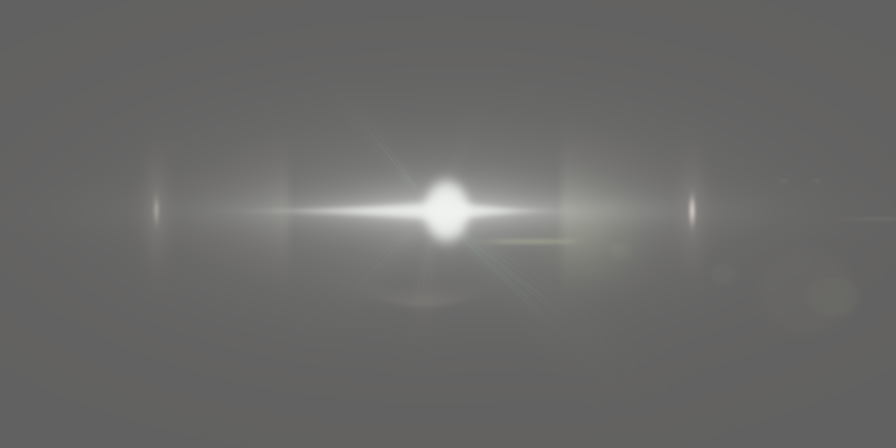
This background is drawn by a WebGL 2 fragment shader. Its source:

```glsl
#version 300 es
precision highp float;
// Grey backdrop with a white anamorphic lens flare, side glints and faint ghosts.
uniform vec2 u_resolution;
out vec4 outColor;

const vec3 BASE = vec3(0.382, 0.379, 0.377);
const vec3 PEAK = vec3(0.94, 0.95, 0.94);
const vec3 WHITE = vec3(1.0);
const vec3 WARM = vec3(1.0, 0.94, 0.78);
const vec3 OLIVE = vec3(0.85, 0.95, 0.45);
const vec3 GREEN = vec3(0.55, 1.0, 0.55);
const vec3 ROSE = vec3(1.0, 0.84, 0.82);

float hash(float n) {
  return fract(sin(n * 127.1) * 43758.55);
}

// One-dimensional gradient noise, about -0.5 to 0.5
float gradientNoise(float x) {
  float cell = floor(x), f = fract(x);
  float a = (hash(cell) * 2.0 - 1.0) * f;
  float b = (hash(cell + 1.0) * 2.0 - 1.0) * (f - 1.0);
  return mix(a, b, f * f * f * (f * (f * 6.0 - 15.0) + 10.0));
}

// Elliptical Gaussian glow
float glow(vec2 d, vec2 size) {
  vec2 q = d / size;
  return exp(-dot(q, q));
}

// Soft-edged elliptical disc
float ghost(vec2 d, vec2 radius, float blur) {
  return 1.0 - smoothstep(1.0 - blur, 1.0 + blur, length(d / radius));
}

// Horizontal streak with a bright spine and a soft skirt
float streak(vec2 d, float leftReach, float rightReach) {
  float t = abs(d.x) / (d.x < 0.0 ? leftReach : rightReach);
  float width = 0.006 + 0.012 * exp(-t * 1.2);
  float y = abs(d.y) / width;
  return exp(-t * t) * (0.8 * exp(-y * y) + 0.2 * exp(-y * 0.7));
}

// Light panel: one firmer edge at x = 0, fading toward positive x
float panel(vec2 d, float reach, float height) {
  float edge = smoothstep(-0.018, 0.018, d.x);
  return edge * exp(-max(d.x, 0.0) / reach) * glow(d, vec2(1.0, height));
}

// Fine rays gathered around one direction
float rayFan(vec2 d, float direction, float spread, float reach) {
  vec2 axis = vec2(cos(direction), sin(direction));
  float offset = atan(axis.x * d.y - axis.y * d.x, dot(axis, d));
  float fine = smoothstep(-0.2, 0.4, gradientNoise(offset * 38.0 + direction * 9.0));
  float r = length(d);
  return glow(vec2(offset, 0.0), vec2(spread)) * (0.4 + fine)
    * smoothstep(0.03, 0.10, r) * exp(-pow(r / reach, 2.0));
}

// Soft crescent bowed downward
float crescent(vec2 d, float halfWidth, float bow) {
  float t = d.x / halfWidth;
  float y = d.y - bow * t * t;
  float thickness = y < 0.0 ? 0.011 : 0.024;
  return exp(-t * t * 1.8 - y * y / (thickness * thickness));
}

// Narrow upright spark inside a faint tall halo
float glint(vec2 d, float strength) {
  return strength * glow(d, vec2(0.0065, 0.025))
    + 0.10 * glow(d, vec2(0.028, 0.10));
}

void main() {
  vec2 p = gl_FragCoord.xy / u_resolution.y;
  vec2 d = p - vec2(0.997, 0.529);

  // Broad atmospheric glow
  vec3 light = WHITE * (0.035 * glow(d, vec2(0.95, 0.42))
    + 0.17 * glow(d, vec2(0.50, 0.18)) + 0.15 * glow(d, vec2(0.54, 0.055))
    + 0.24 * glow(d, vec2(0.22, 0.075)) + 0.22 * glow(d, vec2(0.34, 0.025)));

  // Side panels and their sparks
  light += WARM * 0.12 * panel(vec2(0.643 - p.x, d.y), 0.13, 0.10);
  light += WARM * 0.17 * panel(vec2(p.x - 1.255, d.y), 0.13, 0.11);
  light += OLIVE * 0.10 * glow(p - vec2(1.31, 0.47), vec2(0.09, 0.09));
  light += WARM * glint(p - vec2(0.349, 0.531), 0.34);
  light += ROSE * glint(p - vec2(1.545, 0.530), 0.95);

  // Rays leave slightly left of the core
  vec2 rayOrigin = p - vec2(0.969, 0.529);
  light += GREEN * 0.10 * rayFan(rayOrigin, 2.25, 0.10, 0.19);
  light += GREEN * 0.10 * rayFan(rayOrigin, -0.72, 0.16, 0.34);
  light += WARM * 0.06 * rayFan(rayOrigin, -1.68, 0.14, 0.20);
  light += GREEN * 0.06 * rayFan(rayOrigin, -2.40, 0.20, 0.22);
  light += WARM * 0.04 * rayFan(rayOrigin, 1.15, 0.12, 0.18);

  // Secondary streaks and lower arc
  vec2 bar = p - vec2(1.185, 0.461);
  light += OLIVE * 0.22 * exp(-pow(abs(bar.x) / 0.092, 4.0)) * glow(bar, vec2(0.4, 0.007));
  light += OLIVE * 0.06 * glow(p - vec2(1.96, 0.511), vec2(0.06, 0.005));
  light += WARM * 0.075 * crescent(p - vec2(0.945, 0.324), 0.13, 0.022);

  // Ghost discs at lower right
  light += OLIVE * 0.028 * ghost(p - vec2(1.860, 0.338), vec2(0.058, 0.042), 0.18);
  light += WARM * 0.018 * ghost(p - vec2(1.800, 0.348), vec2(0.105, 0.092), 0.25);
  light += OLIVE * 0.025 * ghost(p - vec2(1.615, 0.388), vec2(0.028, 0.022), 0.35);
  light += OLIVE * 0.045 * ghost(p - vec2(1.385, 0.440), vec2(0.022, 0.017), 0.60);
  for (int i = 0; i < 2; i++) {
    vec2 spot = vec2(1.749 + 0.075 * float(i), 0.596);
    light += WHITE * 0.04 * glow(p - spot, vec2(0.010, 0.006));
  }

  // Main streak and soft oval core
  light += WHITE * 2.2 * streak(d, 0.22, 0.125);
  light += WHITE * 3.2 * exp(-pow(length(d / vec2(0.041, 0.054)), 3.0));

  outColor = vec4(mix(BASE, PEAK, 1.0 - exp(-light)), 1.0);
}
```
